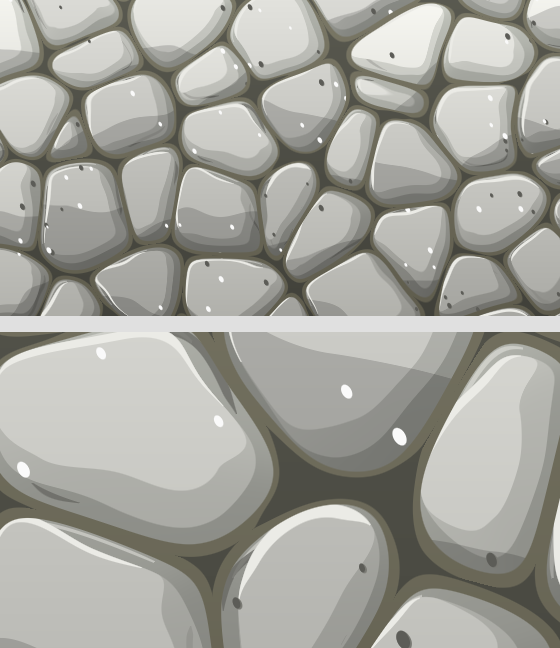
Top: the whole. Bottom: its middle third, enlarged.
A Shadertoy shader for this texture:

```glsl
// Cartoon wall of rounded grey stones with pale faces, olive joints and dark gaps.

// Layout, in canvas heights
const mat2 GRID = mat2(0.235, 0.144, -0.112, 0.183); // slanted lattice of stones
const float JITTER = 0.76;
const float SIZE_SPREAD = 0.014;
const float WARP = 0.05;
const float JOINT_HALF = 0.0065;
const float GAP_START = 0.0042;
const float CORNER_ROUND = 0.019;
const float FACE_ROUND = 0.016;
const float FACE_INSET = 0.016;
const float FACE_SHIFT = 0.011;
const float SPECK_GRID = 0.045;
const vec2 LIGHT_DIR = vec2(-0.6, 0.8);

// Colours at the bottom and the top of the wall
const vec3 FACE_LOW = vec3(0.67, 0.67, 0.65);
const vec3 FACE_HIGH = vec3(0.90, 0.90, 0.88);
const vec3 SIDE_LOW = vec3(0.49, 0.49, 0.47);
const vec3 SIDE_HIGH = vec3(0.72, 0.73, 0.70);
const vec3 JOINT_LOW = vec3(0.37, 0.36, 0.30);
const vec3 JOINT_HIGH = vec3(0.48, 0.47, 0.40);
const vec3 GAP = vec3(0.28, 0.28, 0.25);
const vec3 GLINT = vec3(0.92, 0.92, 0.90);
const vec3 PIT = vec3(0.40, 0.40, 0.38);

vec2 hash2(vec2 p) {
    vec3 q = fract(p.xyx * vec3(0.1031, 0.1030, 0.0973));
    q += dot(q, q.yzx + 33.33);
    return fract((q.xx + q.yz) * q.zy);
}

vec2 noise2(vec2 p) {
    vec2 i = floor(p), f = fract(p);
    f = f * f * (3.0 - 2.0 * f);
    vec2 low = mix(hash2(i), hash2(i + vec2(1, 0)), f.x);
    vec2 high = mix(hash2(i + vec2(0, 1)), hash2(i + vec2(1, 1)), f.x);
    return mix(low, high, f.y);
}

// Antialiased coverage of the region where d is positive
float cover(float d) {
    return clamp(d * iResolution.y + 0.5, 0.0, 1.0);
}

vec2 stoneSite(vec2 id) {
    return GRID * (id + 0.5 + JITTER * (hash2(id) - 0.5));
}

float stoneWeight(vec2 id) {
    return SIZE_SPREAD * hash2(id + 51.0).x;
}

// Coverage of a tilted oval speck; share is the fraction of grid cells holding one
float speck(vec2 p, float share, float seed, float radius) {
    vec2 id = floor(p / SPECK_GRID);
    vec2 rnd = hash2(id + seed);
    vec2 q = p - (id + 0.25 + 0.5 * hash2(id + seed + 9.0)) * SPECK_GRID;
    q = vec2(q.x + 0.3 * q.y, 0.75 * q.y);
    float clump = smoothstep(0.25, 0.7, noise2(id * 0.25 + seed).x) * 2.0;
    return cover(radius * mix(0.5, 1.1, rnd.y) - length(q)) * step(rnd.x, share * clump);
}

void mainImage(out vec4 fragColor, in vec2 fragCoord) {
    vec2 uv = fragCoord / iResolution.y;
    vec2 p = uv + WARP * (noise2(uv * 5.0) - 0.5);

    // Owning stone of a weighted Voronoi diagram
    vec2 base = floor(inverse(GRID) * p);
    vec2 id = base;
    float nearest = 1e3;
    for (int k = 0; k < 25; k++) {
        vec2 other = base + vec2(k % 5 - 2, k / 5 - 2);
        vec2 away = p - stoneSite(other);
        float d = dot(away, away) - stoneWeight(other);
        if (d < nearest) { nearest = d; id = other; }
    }
    vec2 site = stoneSite(id);
    vec2 rnd = hash2(id + 17.0);
    vec2 rnd2 = hash2(id + 83.0);
    vec2 light = normalize(LIGHT_DIR + 0.9 * (rnd2 - 0.5));

    // Smooth distances to the rim and to the pale face, with the outward normal
    float rimSum = 0.0, faceSum = 0.0;
    vec2 normalSum = vec2(0.0);
    for (int k = 0; k < 25; k++) {
        if (k == 12) continue;
        vec2 other = id + vec2(k % 5 - 2, k / 5 - 2);
        vec2 otherSite = stoneSite(other);
        vec2 away = p - otherSite;
        float gap = length(otherSite - site);
        vec2 dir = (otherSite - site) / gap;
        float d = (dot(away, away) - stoneWeight(other) - nearest) / (2.0 * gap);
        float inset = FACE_INSET - FACE_SHIFT * dot(dir, light);
        float pull = exp(-(d - inset) / FACE_ROUND);
        rimSum += exp(-d / CORNER_ROUND);
        faceSum += pull;
        normalSum += pull * dir;
    }
    float rim = -CORNER_ROUND * log(rimSum);
    vec2 wobble = noise2(p * 11.0 + id * 3.7) - 0.5;
    float face = -FACE_ROUND * log(faceSum) - 0.004 + 0.026 * wobble.x;
    float lit = dot(normalSum / faceSum, light);

    // Side, with a light rim and tapered creases
    float tone = 0.92 + 0.16 * rnd.x;
    vec3 side = mix(SIDE_LOW, SIDE_HIGH, uv.y) * tone * (1.0 + 0.08 * lit);
    float rimLight = 0.0025 * smoothstep(0.1, 0.9, lit);
    side = mix(side, GLINT, 0.5 * cover(rimLight - abs(rim - 0.011)) * step(0.001, rimLight));
    float crease = 0.0035 * smoothstep(0.05, 0.3, wobble.y) * step(0.35, rnd.y);
    float creaseLine = abs(rim - 0.018 - 0.03 * wobble.x);
    side = mix(side, PIT, 0.75 * cover(crease - creaseLine) * step(0.0005, crease));

    // Face: mid tone below, pale tone inside
    vec3 pale = mix(FACE_LOW, FACE_HIGH, uv.y) * tone;
    vec3 stone = mix(side, mix(side, pale, 0.5), cover(face));
    stone = mix(stone, pale, cover(face - 0.026 * smoothstep(0.3, -0.6, lit)));

    // Shaded facet across the lower part of some stones, bright streak on the lit edge
    vec2 shadeDir = normalize(vec2(rnd.y - 0.35, -0.8));
    float facet = dot(p - site, shadeDir) - mix(0.02, 0.15, rnd2.x) + 0.04 * wobble.y;
    stone *= 1.0 - 0.16 * cover(facet);
    float streak = 0.009 * smoothstep(0.25, 0.95, lit + 0.5 * wobble.y);
    stone = mix(stone, GLINT, cover(face) * cover(streak - face) * step(0.0008, streak));

    // Pits with a darker upper edge, and white flecks
    float pit = speck(uv, 0.08, 5.0, 0.0072);
    float pitCore = pit * speck(uv + vec2(0.002, -0.001), 0.08, 5.0, 0.0072);
    stone = mix(stone, PIT * 1.2, pit);
    stone = mix(stone, PIT * 0.9, pitCore);
    stone = mix(stone, vec3(0.98), speck(uv, 0.06, 29.0, 0.0068));

    // Joints widen into dark gaps where stones meet, with a few dark ribbons between
    vec2 drift = noise2(uv * 8.0 + 40.0);
    float halfWidth = JOINT_HALF * mix(0.75, 1.25, drift.x);
    float gapStart = GAP_START - 0.007 * smoothstep(0.6, 0.95, drift.y);
    vec3 joint = mix(JOINT_LOW, JOINT_HIGH, uv.y);
    joint = mix(joint, GAP * mix(0.9, 1.25, uv.y), cover(-rim - gapStart));
    fragColor = vec4(mix(joint, stone, cover(rim - halfWidth)), 1.0);
}
```
